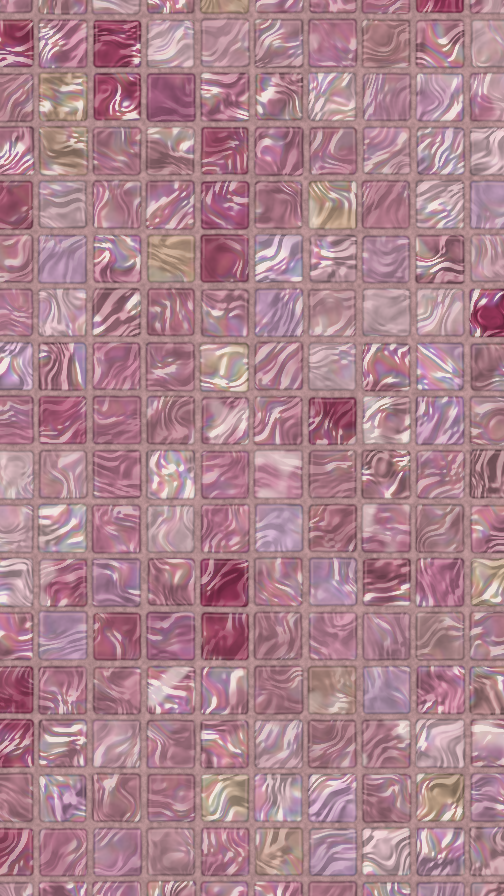
Reproduce this texture procedurally as a Shadertoy shader.

```glsl
#define COLUMNS 9.35
#define OFFSET vec2(0.33, 0.68)
#define TILE_HALF 0.452
#define CORNER 0.075
#define RIPPLE 3.4
#define GROUT vec3(0.71, 0.56, 0.57)
#define ROSE vec3(0.68, 0.43, 0.53)
#define DUSK vec3(0.62, 0.45, 0.48)
#define BERRY vec3(0.52, 0.16, 0.29)
#define PEARL vec3(0.77, 0.67, 0.69)
#define HONEY vec3(0.68, 0.60, 0.47)
#define LILAC vec3(0.68, 0.57, 0.69)

vec3 hash3(vec2 p) {
    vec3 q = fract(p.xyx * vec3(0.1031, 0.1030, 0.0973));
    q += dot(q, q.yxz + 33.33);
    return fract((q.xxy + q.yzz) * q.zyx);
}

float noise(vec2 p) {
    vec2 i = floor(p), f = fract(p);
    f = f * f * (3.0 - 2.0 * f);
    return mix(mix(hash3(i).x, hash3(i + vec2(1, 0)).x, f.x),
               mix(hash3(i + vec2(0, 1)).x, hash3(i + vec2(1, 1)).x, f.x), f.y);
}

float fbm(vec2 p) {
    float sum = 0.0, amp = 0.5;
    for (int i = 0; i < 4; i++) {
        sum += amp * noise(p);
        p = mat2(1.6, 1.2, -1.2, 1.6) * p + 7.3;
        amp *= 0.5;
    }
    return sum;
}

float roundedBox(vec2 p, float halfSize, float radius) {
    vec2 q = abs(p) - halfSize + radius;
    return length(max(q, 0.0)) + min(max(q.x, q.y), 0.0) - radius;
}

// Height of the hand-poured surface: stretched, folded ripples
float glassHeight(vec2 p) {
    vec2 warp = vec2(noise(p * 2.3), noise(p * 2.3 + 19.7)) - 0.5;
    vec2 q = (p + 0.5 * warp) * vec2(0.8, 2.0) * RIPPLE;
    return noise(q) + 0.45 * noise(q * 2.1 + 5.0);
}

vec3 tileColor(vec3 a, vec3 b) {
    vec3 c = mix(ROSE, DUSK, a.x);
    c = mix(c, BERRY, 0.85 * smoothstep(0.6, 1.0, a.y));
    c = mix(c, PEARL, 0.85 * smoothstep(0.68, 0.95, a.z));
    c = mix(c, HONEY, 0.75 * smoothstep(0.86, 0.97, b.x));
    return mix(c, LILAC, 0.75 * smoothstep(0.82, 0.95, b.y));
}

vec3 glass(vec2 p, vec2 id) {
    vec3 a = hash3(id + 3.0), b = hash3(id + 71.0), c = hash3(id + 137.0);
    float angle = 6.2832 * c.x;
    mat2 turn = mat2(cos(angle), sin(angle), -sin(angle), cos(angle));
    vec2 q = turn * p + id * 5.17 + 40.0;

    // Body tint with cloudy variation
    float cloud = fbm(q * 3.0);
    vec3 color = tileColor(a, b) * (0.8 + 0.4 * cloud);

    // Slope of the ripples toward the light
    float e = 0.025, h = glassHeight(q);
    vec2 slope = vec2(glassHeight(q + vec2(e, 0)), glassHeight(q + vec2(0, e))) - h;
    float lit = dot(slope / e, turn * vec2(-0.6, 0.8));
    float gloss = mix(0.15, 1.0, c.y * c.y);
    color *= 1.0 + clamp(lit, -2.5, 2.0) * 0.075 * (0.4 + gloss);

    // Iridescent film in soft patches
    vec3 film = 0.5 + 0.5 * cos(6.2832 * (1.3 * h + b.z + vec3(0.0, 0.33, 0.6)));
    float patches = smoothstep(0.38, 0.7, noise(q * 2.4 + 11.0));
    color = mix(color, vec3(0.62, 0.48, 0.56) + 0.32 * film, patches * (0.12 + 0.4 * gloss));

    // Bright glints along the crests
    float glint = smoothstep(1.0, 3.2, lit) * (0.25 + 0.75 * patches);
    float flare = smoothstep(0.8, 1.0, c.z) * smoothstep(0.5, 0.8, noise(q * 2.8 + 27.0));
    return mix(color, vec3(0.96, 0.92, 0.89), clamp(glint * (0.3 + gloss) + 0.65 * flare, 0.0, 0.9));
}

void mainImage(out vec4 fragColor, in vec2 fragCoord) {
    float px = COLUMNS / iResolution.x;
    vec2 grid = fragCoord * px + OFFSET;
    vec2 id = floor(grid), p = fract(grid) - 0.5;
    vec3 r = hash3(id + 211.0);

    // Slightly uneven cut and placement
    vec2 wobble = vec2(noise(grid * 5.0), noise(grid * 5.0 + 31.0)) - 0.5;
    vec2 local = p + (r.xy - 0.5) * 0.025 + wobble * 0.014;
    float d = roundedBox(local, TILE_HALF - 0.015 * r.z, CORNER);

    // Sandy joint
    vec3 color = GROUT * (0.82 + 0.36 * fbm(grid * 14.0));
    color *= 1.0 - 0.12 * smoothstep(0.04, 0.0, d);

    // Tile with a dark rim and a lighter bevel on its upper edge
    vec3 tile = glass(local, id);
    float rim = smoothstep(-0.045, 0.0, d);
    float bevel = smoothstep(0.035, 0.0, abs(d + 0.055));
    tile *= 1.0 - 0.24 * rim;
    tile = mix(tile, GROUT * 1.18, bevel * (0.16 + 0.2 * step(0.0, local.y)));
    color = mix(color, tile, smoothstep(px, -px, d));

    fragColor = vec4(clamp(color, 0.0, 1.0), 1.0);
}
```
